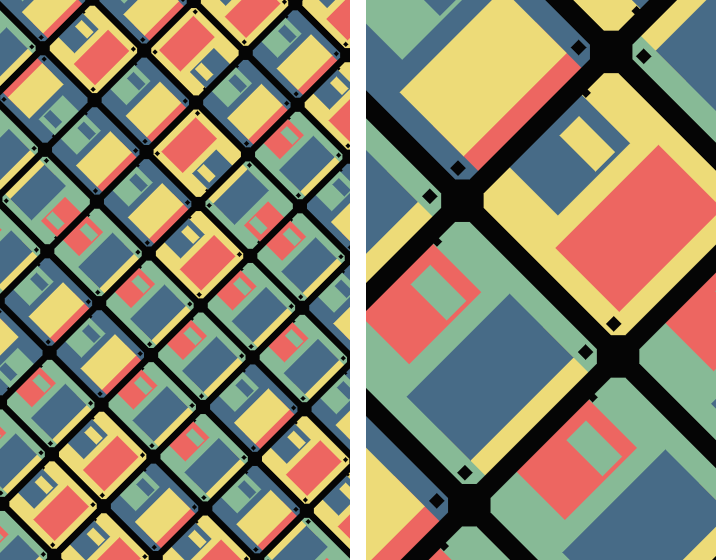
Left: the whole. Right: its middle third, enlarged.
Write a Shadertoy shader that draws this pattern.

```glsl
// Diagonal grid of floppy disks in shuffled colours, some turned upside down.

const vec3 BLACK  = vec3(0.02);
const vec3 RED    = vec3(0.93, 0.40, 0.38);
const vec3 GREEN  = vec3(0.53, 0.73, 0.59);
const vec3 BLUE   = vec3(0.28, 0.42, 0.53);
const vec3 YELLOW = vec3(0.93, 0.86, 0.47);

float hash(vec2 p) {
    return fract(sin(dot(p, vec2(127.1, 311.7))) * 43758.5453);
}

float box(vec2 p, vec2 center, vec2 halfSize) {
    vec2 d = abs(p - center) - halfSize;
    return length(max(d, 0.0)) + min(max(d.x, d.y), 0.0);
}

// Box with its four corners cut off
float chamferBox(vec2 p, vec2 halfSize, float cut) {
    vec2 a = abs(p);
    float corner = (a.x + a.y - halfSize.x - halfSize.y + cut) * 0.7071;
    return max(box(p, vec2(0.0), halfSize), corner);
}

void mainImage(out vec4 fragColor, in vec2 fragCoord) {
    // The canvas is 1152 units tall
    float pixel = 1152.0 / iResolution.y;
    vec2 pos = fragCoord * pixel - vec2(410.5, 628.0);

    // Grid turned by 45 degrees
    vec2 cellSize = vec2(144.3, 151.0);
    vec2 grid = vec2(pos.x + pos.y, pos.y - pos.x) * 0.70711 / cellSize + 0.5;
    vec2 id = floor(grid);
    vec2 p = (fract(grid) - 0.5) * cellSize;

    // A few disks are upside down
    if (hash(id + 37.0) < 0.06) p = -p;

    // Three colour schemes
    vec3 body = GREEN, shutter = RED, label = BLUE, strip = YELLOW;
    float pick = hash(id + 5.0);
    if (pick > 0.73) {
        body = YELLOW; shutter = BLUE; label = RED; strip = YELLOW;
    } else if (pick > 0.42) {
        body = BLUE; shutter = GREEN; label = YELLOW; strip = RED;
    }

    #define PAINT(tint, dist) color = mix(color, tint, clamp(0.5 - (dist) / pixel, 0.0, 1.0))
    vec3 color = body;

    // Sliding shutter with its slot
    PAINT(shutter, box(p, vec2(2.0, 47.0), vec2(35.0, 25.0)));
    PAINT(body, box(p, vec2(16.0, 42.5), vec2(9.5, 17.5)));

    // Label and the strip under it
    PAINT(strip, box(p, vec2(0.0, -50.0), vec2(50.0, 25.0)));
    PAINT(label, box(p, vec2(0.0, -23.5), vec2(50.0, 31.0)));

    // Square holes and the notch beside the shutter
    PAINT(BLACK, box(vec2(abs(p.x), p.y), vec2(58.5, -57.6), vec2(3.8)));
    PAINT(BLACK, box(p, vec2(40.0, 68.5), vec2(2.5, 3.0)));

    // Dark gap around the disk
    PAINT(BLACK, -chamferBox(p, cellSize * 0.5 - 6.8, 7.0));

    fragColor = vec4(color, 1.0);
}
```
